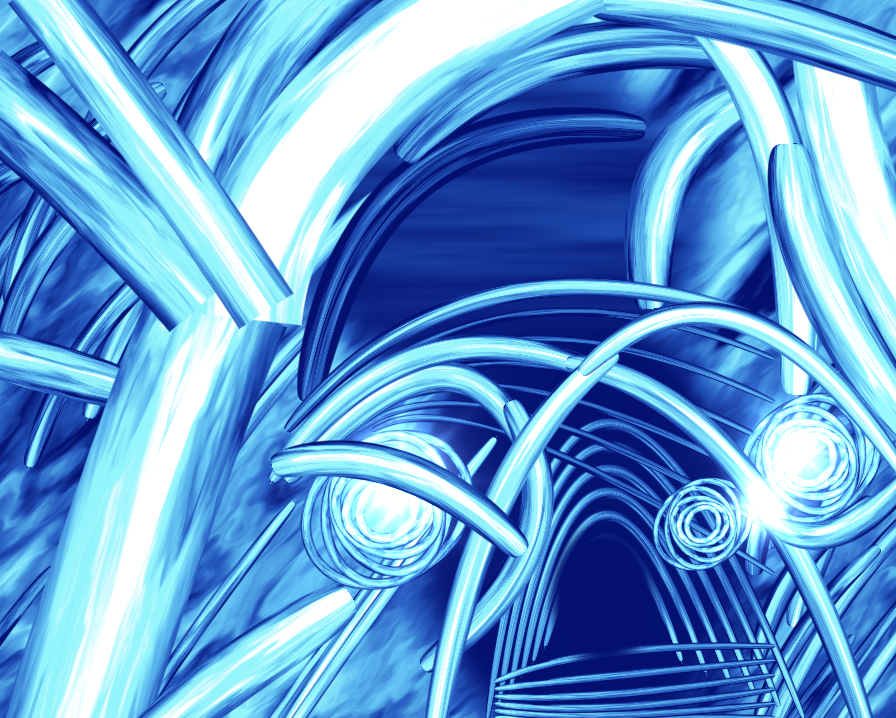
Give the GLSL for this background, as a Shadertoy shader.

```glsl
// Draws a tangle of glossy blue and white glass tubes around a dark wire dome with glowing orbs.

float hash(vec2 p) { return fract(sin(dot(p, vec2(127.1, 311.7))) * 43758.5); }

float noise(vec2 p) {
  vec2 i = floor(p), f = fract(p), e = vec2(0, 1);
  f = f * f * (3. - 2. * f);
  return mix(mix(hash(i), hash(i + e.yx), f.x), mix(hash(i + e), hash(i + e.yy), f.x), f.y);
}

float fbm(vec2 p) {
  float sum = 0., amp = .5;
  for (int i = 0; i < 4; i++, amp *= .5) {
    sum += amp * noise(p);
    p = p * 2.1 + 7.3;
  }
  return sum;
}

float streak(vec2 p) { return fbm(p + 2.5 * fbm(p * .8)); }

// Navy to royal, sky, cyan and white
vec3 ramp(float x) {
  vec3 c = mix(vec3(.01, .06, .43), vec3(.14, .34, .74), smoothstep(0., .32, x));
  c = mix(c, vec3(.36, .73, .94), smoothstep(.25, .58, x));
  c = mix(c, vec3(.58, .96, .99), smoothstep(.52, .76, x));
  return mix(c, vec3(1), smoothstep(.8, 1.05, x));
}

// Glass strip: streaks, highlight and dark rims
void paint(inout vec3 col, float side, float along, float beyond, float w, float tone) {
  float px = 1. / iResolution.y;
  float cover = 1. - smoothstep(-px, px, max(abs(side) - w, beyond - .004));
  if (cover <= 0.) return;
  float v = side / max(w, px), lit = v - .15;
  float grain = streak(vec2(along * 3., v * min(4., w * 150.)) + tone * 97.);
  float light = tone + 1.1 * (grain - .48) + .4 * tone * exp(-9. * lit * lit);
  col = mix(col, ramp(light - .4 * smoothstep(.55, 1., abs(v))), cover);
}

// Curved tube: path holds start and middle, tip holds end, half width and tone
void tube(inout vec3 col, vec2 p, vec4 path, vec4 tip) {
  vec2 a = path.xy, k1 = 4. * path.zw - 3. * a - tip.xy, k2 = tip.xy - a - k1;
  float t = 0., best = 9., w = tip.z;
  for (int i = 0; i <= 8; i++) {
    float s = float(i) / 8., d = length(a + s * (k1 + s * k2) - p);
    if (d < best) { best = d; t = s; }
  }
  vec2 q, slope;
  for (int i = 0; i < 5; i++) {
    q = p - a - t * (k1 + t * k2);
    slope = k1 + 2. * t * k2;
    t = clamp(t + dot(q, slope) / dot(slope, slope), 0., 1.);
  }
  q = p - a - t * (k1 + t * k2);
  vec2 dir = normalize(k1 + 2. * t * k2);
  if (w < .041) w *= pow(4. * t * (1. - t), .2);
  paint(col, dir.x * q.y - dir.y * q.x, t, abs(dot(q, dir)), w, tip.w);
}

// Tilted elliptical hoop
void hoop(inout vec3 col, vec2 p, vec2 r, float turn, float w, float tone) {
  float s = sin(turn), c = cos(turn);
  vec2 q = mat2(c, -s, s, c) * p / r + .0001;
  float l = length(q);
  paint(col, (l - 1.) * l / length(q / r), abs(atan(q.y, q.x)), 0., w, tone);
}

// Orb of nested hoops
void orb(inout vec3 col, vec2 p, float size) {
  for (int i = 0; i < 6; i++) {
    float k = float(i);
    hoop(col, p, size * vec2(1. - .13 * k, .8 - .1 * k), .6 + .7 * k, size * .06, .5 + .04 * k);
  }
}

// Soft light with fine rays
vec3 glow(vec2 d, float size) {
  float l = length(d) / size;
  float rays = .35 * pow(abs(cos(atan(d.y, d.x) * 4.)), 12.);
  return vec3(.7, .95, 1) * (1.3 * exp(-2. * l * l) + (.3 + rays) * exp(-1.3 * l));
}

float blob(vec2 d, vec2 r) { return 1. - smoothstep(.75, 1.15, length(d / r)); }

void mainImage(out vec4 fragColor, in vec2 fragCoord) {
  vec2 p = fragCoord / iResolution.y;
  p.x += .625 - .5 * iResolution.x / iResolution.y;

  // Streaked backdrop with dark hollows
  float hollow = max(blob(p - vec2(.7, .69), vec2(.3, .25)), blob(p - vec2(.81, .27), vec2(.24, .34)));
  float swirl = streak(vec2(p.x + p.y, 3. * (p.y - p.x)) * 5.);
  float haze = .3 * fbm(p * vec2(2, 28)) * smoothstep(.45, .7, p.y);
  vec3 col = ramp(mix(.43 + 1.3 * (swirl - .5), .02 + haze, hollow));

  // Scattered arcs at both sides
  for (int i = 0; i < 28; i++) {
    float k = float(i), h = hash(vec2(k, 3)), g = hash(vec2(k, 8));
    vec2 o = i < 19 ? vec2((.65 - .25 * g) * h - .06, g) : vec2(1.1 + .2 * h, .4 * g);
    vec2 d = vec2(.12, .17) * (.5 + h);
    tube(col, p, vec4(o - d, o + vec2(-.05, .04) * g), vec4(o + d, .008 + .018 * g, .3 + .35 * h));
  }

  // Far arches and right hand loops
  tube(col, p, vec4(.43, .44, .58, .75), vec4(.9, .82, .03, .22));
  tube(col, p, vec4(.56, .78, .77, .92), vec4(1.05, .92, .036, .42));
  tube(col, p, vec4(1.06, .87, .93, .76), vec4(.91, .57, .038, .62));
  tube(col, p, vec4(.96, .99, 1.085, .79), vec4(1.11, .45, .036, .85));
  tube(col, p, vec4(1.16, .92, 1.21, .7), vec4(1.32, .48, .055, .95));
  tube(col, p, vec4(1.1, .8, 1.15, .6), vec4(1.29, .38, .04, .7));
  tube(col, p, vec4(.82, 1, 1.06, .97), vec4(1.4, .85, .04, .55));

  // Wire cage inside the dome
  for (int i = 0; i < 6; i++) {
    float k = float(i) / 5.;
    tube(col, p, vec4(.42 + .1 * k, .4, .72, .56 - .17 * k), vec4(1.08, .5 - .3 * k, .006, .25));
    tube(col, p, vec4(.68 + .08 * k, .1 * k, .85, .41 - .16 * k), vec4(1.12 - .17 * k, .08 * k, .008, .43));
    tube(col, p, vec4(.69, .05 * k, .85, .09 * k * k), vec4(1.08, .1 * k, .006, .35));
  }
  col = mix(col, ramp(0.), blob(p - vec2(.84, .17), vec2(.075, .1)));

  // Orbs and dome ribs
  orb(col, p - vec2(.54, .29), .12);
  orb(col, p - vec2(1.13, .36), .1);
  orb(col, p - vec2(.98, .27), .07);
  col += glow(p - vec2(.56, .33), .08) + glow(p - vec2(1.115, .37), .06);
  tube(col, p, vec4(.4, .4, .68, .585), vec4(1.05, .56, .013, .45));
  tube(col, p, vec4(.4, .33, .6, .475), vec4(.73, .38, .021, .6));
  tube(col, p, vec4(.71, .44, .74, .25), vec4(.59, .07, .023, .55));
  tube(col, p, vec4(.38, .33, .594, .505), vec4(.86, .47, .018, .6));
  tube(col, p, vec4(.79, .495, 1.04, .335), vec4(1.22, -.06, .02, .62));
  tube(col, p, vec4(.6, -.06, .695, .3), vec4(.86, .51, .021, .75));
  tube(col, p, vec4(.81, .48, 1.03, .555), vec4(1.26, .34, .017, .72));
  tube(col, p, vec4(1.08, .27, 1.17, .26), vec4(1.27, .34, .02, .62));
  tube(col, p, vec4(.38, .35, .56, .345), vec4(.73, .23, .027, .65));

  // Large tubes in front
  tube(col, p, vec4(-.06, .52, .06, .49), vec4(.2, .45, .035, .55));
  tube(col, p, vec4(.26, .68, .35, .9), vec4(.49, 1.05, .06, .58));
  tube(col, p, vec4(.31, .58, .215, .33), vec4(.09, -.06, .098, .72));
  tube(col, p, vec4(.34, .56, .475, .84), vec4(.81, 1.06, .082, 1.05));
  tube(col, p, vec4(-.03, .88, .12, .75), vec4(.28, .58, .06, .58));
  tube(col, p, vec4(.05, 1.02, .2, .82), vec4(.37, .57, .045, .72));
  tube(col, p, vec4(.18, -.05, .34, .07), vec4(.49, .17, .04, .75));

  col += glow(p - vec2(1.065, .295), .05);
  fragColor = vec4(min(col, 1.), 1);
}
```
